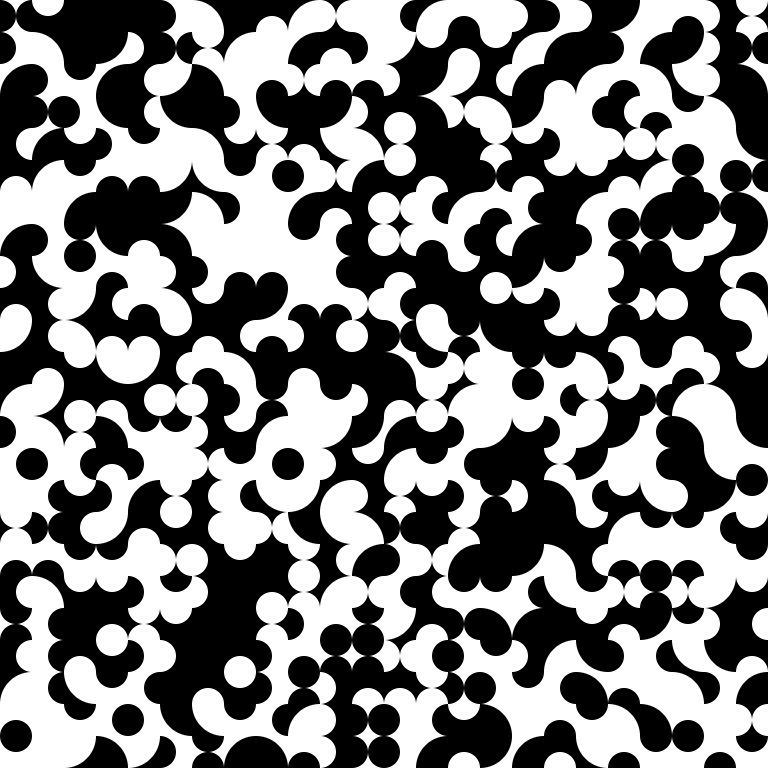
Write a WebGL 1 fragment shader that draws this pattern.

```glsl
precision highp float;

uniform vec2 u_resolution;

const float CELLS = 24.0;       // cells across the canvas
const float WHITE_SHARE = 0.51; // chance that a cell edge is white
const float FAR = 10.0;

float hash(vec2 p) {
  return fract(sin(dot(p, vec2(127.1, 311.7))) * 43758.5453);
}

// Random ink on a wrapping grid: +1 is white, -1 is black
float ink(vec2 id, float seed, float whiteShare) {
  return hash(mod(id, CELLS) + seed) < whiteShare ? 1.0 : -1.0;
}

float disc(vec2 p, vec2 center, float radius) {
  return length(p - center) - radius;
}

// Half disc sitting on a cell edge, present only if the edge has the disc ink
float edgeDisc(vec2 p, vec2 middle, float edgeInk, float discInk) {
  return edgeInk == discInk ? disc(p, middle, 0.5) : FAR;
}

// Brightness of one cell, joining the inks of its four edges
float cellShade(vec2 p, vec2 id, float pixel) {
  float left = ink(id, 3.0, WHITE_SHARE);
  float right = ink(id + vec2(1.0, 0.0), 3.0, WHITE_SHARE);
  float bottom = ink(id, 41.0, WHITE_SHARE);
  float top = ink(id + vec2(0.0, 1.0), 41.0, WHITE_SHARE);

  // The minority ink forms the discs; a tie is settled at random
  float balance = left + right + bottom + top;
  float discInk = balance == 0.0 ? ink(id, 87.0, 0.5) : -sign(balance);

  float d;
  if (balance == 0.0 && left != right) {
    // Two neighbouring edges: quarter disc around their shared corner
    vec2 corner = vec2(right == discInk ? 1.0 : 0.0, top == discInk ? 1.0 : 0.0);
    d = disc(p, corner, 1.0);
  } else {
    // None, one or two opposite edges: half discs
    d = min(edgeDisc(p, vec2(0.0, 0.5), left, discInk),
            edgeDisc(p, vec2(1.0, 0.5), right, discInk));
    d = min(d, edgeDisc(p, vec2(0.5, 0.0), bottom, discInk));
    d = min(d, edgeDisc(p, vec2(0.5, 1.0), top, discInk));
  }
  return 0.5 - discInk * clamp(d / pixel, -0.5, 0.5);
}

void main() {
  vec2 grid = gl_FragCoord.xy / u_resolution * CELLS;
  float pixel = CELLS / min(u_resolution.x, u_resolution.y);
  float shade = cellShade(fract(grid), floor(grid), pixel);
  gl_FragColor = vec4(vec3(shade), 1.0);
}
```
